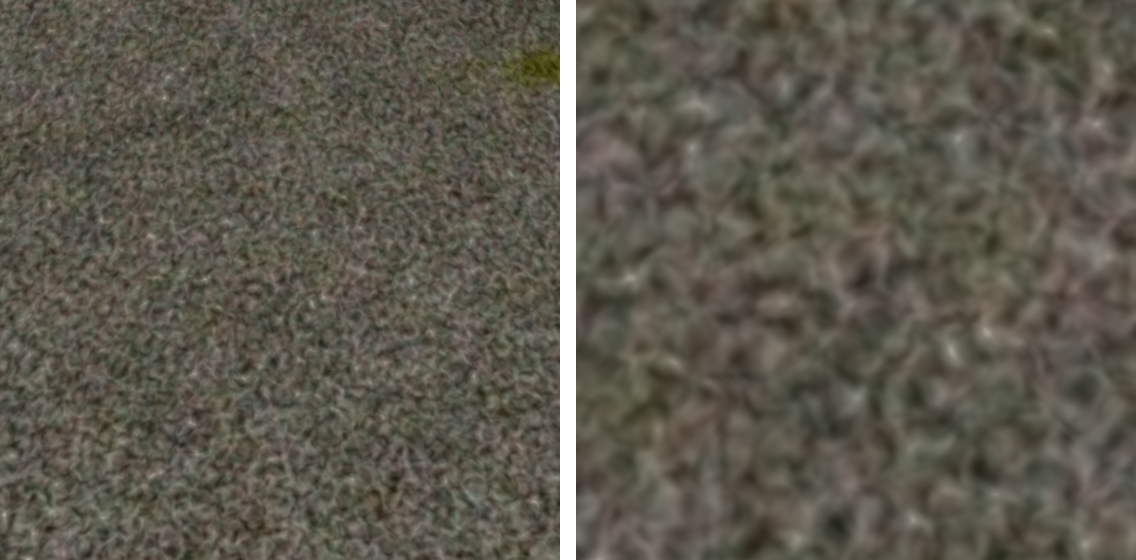
Left: the whole. Right: its middle third, enlarged.
Write a WebGL 1 fragment shader that draws this texture.

```glsl
precision highp float;
// Soft-focus grey-brown gravel receding gently upwards, with a tuft of moss.

uniform vec2 u_resolution;

const vec3 GRAVEL = vec3(0.356, 0.341, 0.298);
const vec3 MOSS = vec3(0.30, 0.30, 0.08);
const vec3 WARM_TINT = vec3(0.040, -0.008, -0.002);
const vec3 VIOLET_TINT = vec3(0.006, -0.012, 0.040);
const float RECESSION = 0.36;
const float GRAIN_FREQUENCY = 45.0;

// Random unit vector for a lattice point
vec2 randomDirection(vec2 cell) {
  vec3 q = fract(cell.xyx * vec3(0.1031, 0.1030, 0.0973));
  q += dot(q, q.yzx + 33.33);
  float angle = 6.2832 * fract((q.x + q.y) * q.z);
  return vec2(cos(angle), sin(angle));
}

float cornerSlope(vec2 cell, vec2 offset, vec2 corner) {
  return dot(randomDirection(cell + corner), offset - corner);
}

// Gradient noise, roughly -0.7 to 0.7
float gradientNoise(vec2 p) {
  vec2 cell = floor(p);
  vec2 f = fract(p);
  vec2 w = f * f * f * (f * (f * 6.0 - 15.0) + 10.0);
  float low = mix(cornerSlope(cell, f, vec2(0.0, 0.0)),
                  cornerSlope(cell, f, vec2(1.0, 0.0)), w.x);
  float high = mix(cornerSlope(cell, f, vec2(0.0, 1.0)),
                   cornerSlope(cell, f, vec2(1.0, 1.0)), w.x);
  return mix(low, high, w.y);
}

vec2 rotate(vec2 p, float angle) {
  float c = cos(angle);
  float s = sin(angle);
  return vec2(c * p.x - s * p.y, s * p.x + c * p.y);
}

// Noise layer with its own scale, turn and offset
float layer(vec2 p, float frequency, float angle, float seed) {
  return gradientNoise(rotate(p, angle) * frequency + seed);
}

// Ground plane: grains shrink with height
vec2 groundPosition(vec2 uv, float recession) {
  float scale = 1.0 - recession * uv.y;
  return vec2((uv.x - 0.5) / scale, -log(scale) / recession);
}

// Soft elliptical patch, 1 at its centre
float softPatch(vec2 uv, vec2 center, vec2 radius) {
  vec2 d = (uv - center) / radius;
  return exp(-dot(d, d));
}

// Light and dark stones, from overlapping grain sizes
float grainTone(vec2 p, float frequency) {
  vec2 wobble = vec2(layer(p, frequency * 0.7, 0.4, 211.3),
                     layer(p, frequency * 0.7, 1.1, 157.7));
  vec2 q = p + wobble * 0.35 / frequency;
  float tone = 0.17 * layer(q, frequency, 0.5, 131.2);
  tone += 0.17 * layer(q, frequency * 1.4, 1.3, 317.9);
  tone += 0.075 * layer(q, frequency * 2.4, 2.2, 419.4);
  return tone;
}

void main() {
  vec2 uv = gl_FragCoord.xy / u_resolution;
  vec2 ground = groundPosition(uv, RECESSION);

  // Grains, crisper in the foreground, with a few pale pebbles
  float grains = grainTone(ground, GRAIN_FREQUENCY);
  float tone = grains * mix(1.12, 0.78, uv.y);
  tone += 0.07 * smoothstep(0.13, 0.20, grains);

  // Clumps and broad unevenness
  tone += 0.08 * layer(ground, 17.0, 0.8, 73.6);
  tone += 0.05 * layer(ground, 5.0, 0.3, 91.5);

  // Shaded slanting trough and dim far corner
  float trough = uv.y - 0.70 - 0.27 * uv.x;
  tone -= 0.045 * exp(-trough * trough * 1100.0)
        * (1.0 - smoothstep(0.30, 0.52, uv.x));
  tone -= 0.035 * softPatch(uv, vec2(0.90, 1.0), vec2(0.35, 0.14));

  // Brown, green-grey and violet stones
  vec3 color = GRAVEL + tone;
  float warmth = layer(ground, 34.0, 0.9, 251.8)
               + 0.7 * layer(ground, 8.0, 0.2, 37.1);
  color += WARM_TINT * warmth;
  color += VIOLET_TINT * layer(ground, 13.0, 1.7, 173.2);

  // Moss near the upper right edge
  float moss = softPatch(uv, vec2(0.98, 0.88), vec2(0.06, 0.035))
             + 0.35 * softPatch(uv, vec2(0.89, 0.87), vec2(0.10, 0.03))
             + 0.25 * softPatch(uv, vec2(0.53, 0.79), vec2(0.03, 0.02));
  moss *= 0.85 + layer(ground, 24.0, 0.6, 59.4);
  color = mix(color, MOSS + 0.8 * tone, clamp(moss, 0.0, 0.9));

  gl_FragColor = vec4(clamp(color, 0.0, 1.0), 1.0);
}
```
